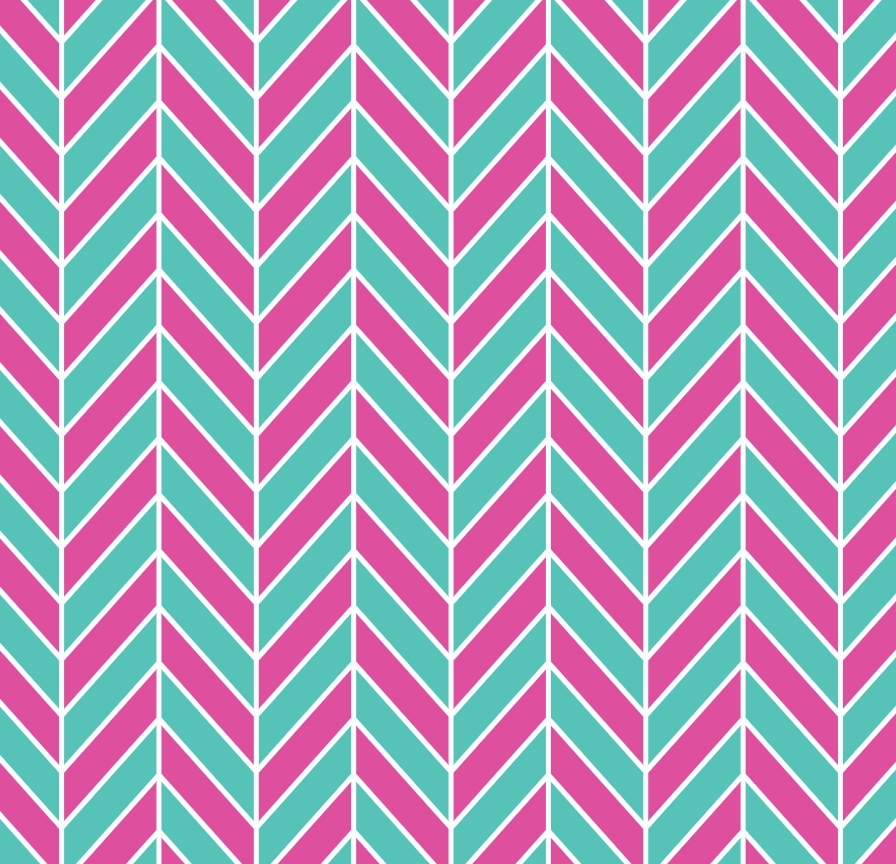
Reproduce this pattern procedurally as a Shadertoy shader.

```glsl
// Two-colour herringbone: mirrored columns of slanted stripes with pale seams.

// Lengths are fractions of the canvas width.
#define COLUMN_WIDTH 0.10866
#define COLUMN_SHIFT 0.6327   // first valley, in columns
#define STRIPE_HEIGHT 0.06263
#define STRIPE_SHIFT 0.646    // lowest valley seam, in stripes
#define STRIPE_RISE 0.1216    // climb of a stripe across one column
#define COLUMN_SEAM 0.0056
#define STRIPE_SEAM 0.0059
#define TEAL vec3(0.34, 0.76, 0.72)
#define PINK vec3(0.87, 0.31, 0.62)
#define SEAM_COLOR vec3(0.985, 0.993, 0.993)

// Distance from t to the nearest integer.
float nearestInteger(float t) {
    return abs(t - floor(t + 0.5));
}

void mainImage(out vec4 fragColor, in vec2 fragCoord) {
    vec2 p = fragCoord / iResolution.x;
    float pixel = 1.0 / iResolution.x;

    // Fold the columns: 0 at each valley, 1 at each peak.
    float column = p.x / COLUMN_WIDTH - COLUMN_SHIFT;
    float fold = 2.0 * nearestInteger(0.5 * column);

    // Stripes climb from valley to peak.
    float stripe = (p.y - STRIPE_RISE * fold) / STRIPE_HEIGHT - STRIPE_SHIFT;

    // Colours alternate along each column and swap between neighbours.
    float parity = mod(floor(column) + floor(stripe), 2.0);
    vec3 color = mix(PINK, TEAL, step(0.5, parity));

    // Signed distance to the seams; the slope scales vertical to perpendicular.
    float slope = STRIPE_RISE / COLUMN_WIDTH;
    float columnSeam = nearestInteger(column) * COLUMN_WIDTH - 0.5 * COLUMN_SEAM;
    float stripeSeam = nearestInteger(stripe) * STRIPE_HEIGHT / length(vec2(1.0, slope))
                     - 0.5 * STRIPE_SEAM;
    float seam = min(columnSeam, stripeSeam);

    color = mix(color, SEAM_COLOR, clamp(0.5 - seam / pixel, 0.0, 1.0));
    fragColor = vec4(color, 1.0);
}
```
